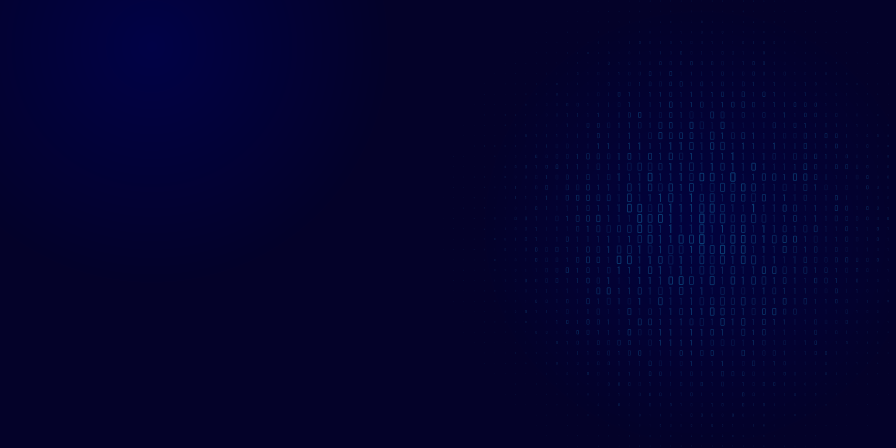
Write a WebGL 2 fragment shader that draws this background.

```glsl
#version 300 es
precision highp float;

uniform vec2 u_resolution;
out vec4 outColor;

// Lengths are in canvas heights, origin at the lower left.
const vec3 BASE_COLOR = vec3(0.014, 0.006, 0.160);
const vec3 GLOW_TINT = vec3(-0.010, 0.000, 0.115);
const vec3 DIGIT_COLOR = vec3(0.045, 0.290, 0.500);

const vec2 CORNER_CENTER = vec2(0.339, 0.896);
const float CORNER_RADIUS = 0.54;
const vec2 FIELD_CENTER = vec2(1.565, 0.492);
const float FIELD_RADIUS = 0.50;
const float FIELD_GLOW = 0.72;

const vec2 GRID_ANCHOR = vec2(1.3125, 0.651);
const float CELL = 0.0231;
const float DIGIT_FULL = 0.05;
const float DIGIT_REACH = 0.63;
const vec2 DIGIT_HALF = vec2(0.0046, 0.0092);
const float STROKE = 0.0011;

float hash(vec2 p) {
    vec3 q = fract(vec3(p.xyx) * 0.1031);
    q += dot(q, q.yzx + 33.33);
    return fract((q.x + q.y) * q.z);
}

float boxDistance(vec2 p, vec2 halfSize) {
    vec2 d = abs(p) - halfSize;
    return length(max(d, 0.0)) + min(max(d.x, d.y), 0.0);
}

// Outlined rounded box
float zeroDistance(vec2 p) {
    float corner = 0.0022;
    return abs(boxDistance(p, DIGIT_HALF - corner) - corner) - STROKE;
}

// Upright stem with a short flag
float oneDistance(vec2 p) {
    float stem = boxDistance(p, vec2(STROKE, DIGIT_HALF.y));
    vec2 flag = p - vec2(-0.0018, DIGIT_HALF.y - 0.0018);
    return min(stem, boxDistance(flag, vec2(0.0018, STROKE)));
}

float glow(vec2 p, vec2 center, float radius) {
    return max(1.0 - length(p - center) / radius, 0.0);
}

// Binary digits that shrink and fade away from the field center
float digitField(vec2 p, float pixel) {
    vec2 grid = (p - GRID_ANCHOR) / CELL;
    vec2 id = floor(grid + 0.5);
    vec2 local = (grid - id) * CELL;
    vec2 cellCenter = GRID_ANCHOR + id * CELL;
    float dist = length(cellCenter - FIELD_CENTER);
    float scale = 1.0 - smoothstep(DIGIT_FULL, DIGIT_REACH, dist);
    scale *= mix(0.85, 1.08, hash(id + 71.0));
    if (scale < 0.02) return 0.0;

    vec2 q = local / scale;
    float d = hash(id + 200.0) < 0.5 ? zeroDistance(q) : oneDistance(q);
    float coverage = clamp(0.5 - d * scale / pixel, 0.0, 1.0);
    float strength = mix(0.35, 1.0, hash(id + 137.0));
    return coverage * strength * mix(0.3, 0.9, scale);
}

void main() {
    vec2 p = gl_FragCoord.xy / u_resolution.y;
    float pixel = 1.0 / u_resolution.y;

    // Backdrop with two soft glows
    float light = glow(p, CORNER_CENTER, CORNER_RADIUS);
    light += FIELD_GLOW * glow(p, FIELD_CENTER, FIELD_RADIUS);
    vec3 color = BASE_COLOR + GLOW_TINT * light;

    // Digits on top
    color = mix(color, DIGIT_COLOR, digitField(p, pixel));

    outColor = vec4(color, 1.0);
}
```
